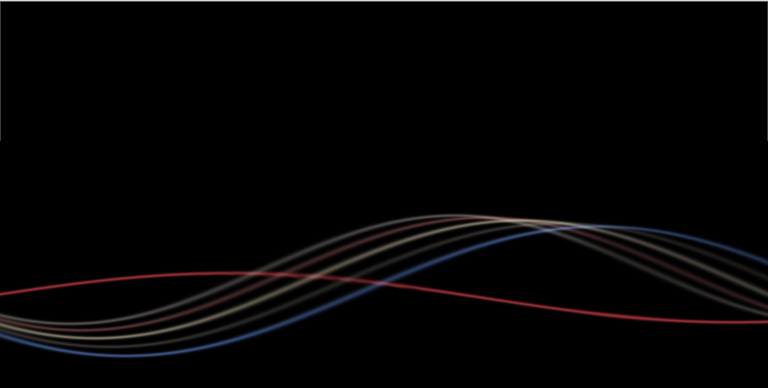
Give the GLSL for this background, as a WebGL 1 fragment shader.

```glsl
precision highp float;
// Faint silky wave strands and a red thread on black, under a thin pale frame.

uniform vec2 u_resolution;

const float PI = 3.14159265;
const float ASPECT = 1.984;        // design width, in canvas heights

// Waves: x of trough, half period, middle height, amplitude
const vec4 FIRST_WAVE = vec4(0.181, 0.995, 0.305, 0.1395);
const vec4 LAST_WAVE = vec4(0.323, 1.227, 0.2494, 0.1667);
const vec4 RED_WAVE = vec4(-0.711, 1.305, 0.2326, 0.0633);

const float STRANDS = 5.0;
const float SPREAD = 1.15;         // uneven spacing of the strands
const float THIN = 0.0042;         // line width at crests
const float SOFT = 0.0078;         // line width on slopes
const float SLOPE_DIM = 0.68;      // brightness left on slopes
const float TAIL_DIM = 0.72;       // brightness left at the far right

const vec3 GREY = vec3(0.32, 0.31, 0.30);
const vec3 ROSE = vec3(0.33, 0.20, 0.20);
const vec3 CREAM = vec3(0.49, 0.46, 0.40);
const vec3 UMBER = vec3(0.20, 0.19, 0.18);
const vec3 BLUE = vec3(0.23, 0.33, 0.52);
const vec3 RED = vec3(0.58, 0.18, 0.20);

const vec3 FRAME_COLOR = vec3(0.86);
const float TOP_EDGE = 0.0037;     // frame thickness, in canvas heights
const float SIDE_EDGE = 0.0024;
const float SIDE_END = 0.637;      // height where the side edges stop
const float SIDE_LIGHT = 0.28;

float hash(float n) {
    return fract(sin(n * 127.1) * 43758.5) * 2.0 - 1.0;
}

// One-dimensional gradient noise
float gradientNoise(float x) {
    float cell = floor(x);
    float f = x - cell;
    float blend = f * f * f * (f * (f * 6.0 - 15.0) + 10.0);
    return 2.0 * mix(hash(cell) * f, hash(cell + 1.0) * (f - 1.0), blend);
}

float bump(float x, float width) {
    return exp(-x * x / (width * width));
}

// Distance to a wave, measured across its slope
float waveDistance(vec2 p, vec4 wave) {
    float phase = (p.x - wave.x) * PI / wave.y;
    float height = wave.z - wave.w * cos(phase);
    float slope = wave.w * PI / wave.y * sin(phase);
    return (p.y - height) / sqrt(1.0 + slope * slope);
}

vec3 strandColor(float index) {
    if (index < 0.5) return GREY;
    if (index < 1.5) return ROSE;
    if (index < 2.5) return CREAM;
    if (index < 3.5) return UMBER;
    return BLUE;
}

vec3 screen(vec3 base, vec3 light) {
    return base + light * (1.0 - base);
}

void main() {
    vec2 p = gl_FragCoord.xy / u_resolution * vec2(ASPECT, 1.0);
    float pixel = 1.0 / u_resolution.y;
    vec3 color = vec3(0.0);

    // Strands: thin and bright at crests, soft and dim on slopes
    float tail = mix(1.0, TAIL_DIM, smoothstep(1.4, 1.6, p.x));
    for (float i = 0.0; i < STRANDS; i += 1.0) {
        float t = pow(i / (STRANDS - 1.0), SPREAD);
        vec4 wave = mix(FIRST_WAVE, LAST_WAVE, t);
        float steep = abs(sin((p.x - wave.x) * PI / wave.y));
        steep *= steep;
        float line = bump(waveDistance(p, wave), mix(THIN, SOFT, steep));
        float light = mix(1.0, SLOPE_DIM, steep) * tail;
        color = screen(color, strandColor(i) * line * light);
    }

    // Red thread, frayed where it passes behind the strands
    float fray = bump(p.x - 0.84, 0.22);
    float knot = bump(p.x - 1.6, 0.09);
    float grain = gradientNoise(p.x * 32.0 + p.y * 60.0);
    float redDistance = waveDistance(p, RED_WAVE) + fray * grain * 0.003;
    float redWidth = THIN + 0.002 * fray + 0.001 * knot;
    float redLight = 1.0 - fray * (0.38 - 0.3 * grain);
    color = screen(color, RED * redLight * bump(redDistance, redWidth));

    // Pale frame: full top edge, short side edges
    float top = smoothstep(-0.5, 0.5, (p.y - 1.0 + TOP_EDGE) / pixel);
    float sideGap = min(p.x, ASPECT - p.x);
    float side = smoothstep(-0.5, 0.5, (SIDE_EDGE - sideGap) / pixel);
    side *= smoothstep(SIDE_END - pixel, SIDE_END + pixel, p.y);
    color = mix(color, FRAME_COLOR, max(top, side * SIDE_LIGHT));

    gl_FragColor = vec4(color, 1.0);
}
```
